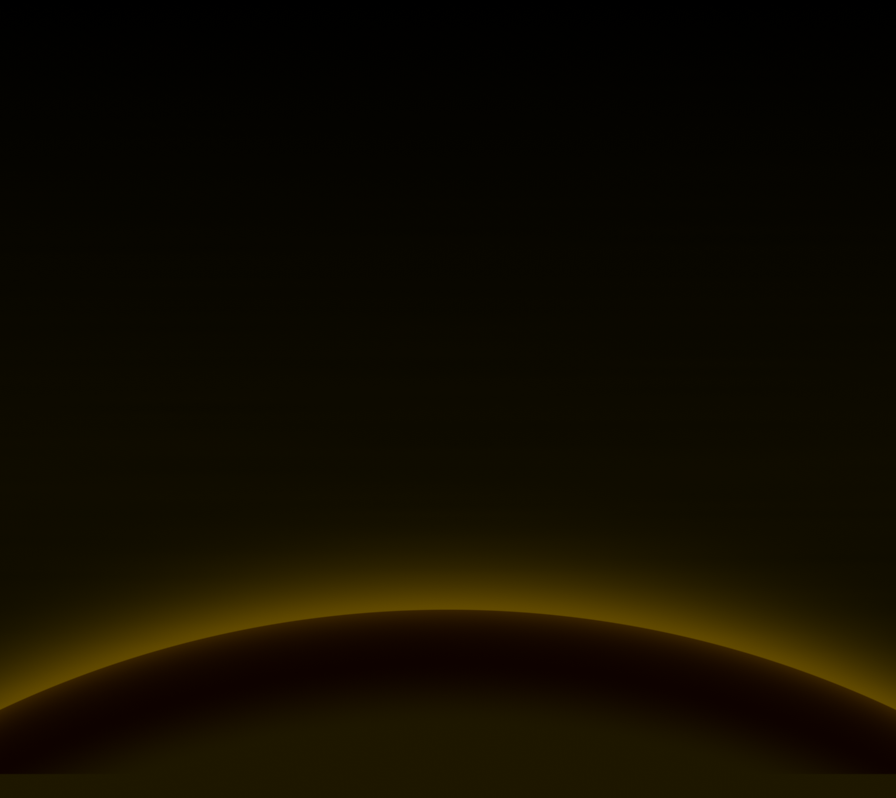
Write a WebGL 2 fragment shader that draws this background.

```glsl
#version 300 es
precision highp float;
// Dark horizon: a golden halo over the rim of a huge disc, beneath a near-black sky.
// The signed distance to one circle drives the halo, inner rim light and shadow band;
// the sky is a vertical gradient with faint horizontal streaks of value noise.

uniform vec2 u_resolution;
out vec4 fragColor;

const vec3 SKY_LOW = vec3(0.060, 0.046, 0.0);
const vec3 HALO = vec3(0.325, 0.245, 0.0);
const vec3 RIM = vec3(0.170, 0.130, 0.0);
const vec3 SHADOW = vec3(0.050, 0.004, 0.0);
const vec3 GROUND = vec3(0.115, 0.088, 0.0);

const float RADIUS = 1.318;
const float APEX = 0.236;
const float STRIP_TOP = 0.030;

float hash(vec2 p) {
    return fract(sin(dot(p, vec2(127.1, 311.7))) * 43758.545);
}

float valueNoise(vec2 p) {
    vec2 cell = floor(p);
    vec2 f = fract(p);
    f = f * f * (3.0 - 2.0 * f);
    float low = mix(hash(cell), hash(cell + vec2(1.0, 0.0)), f.x);
    float high = mix(hash(cell + vec2(0.0, 1.0)), hash(cell + vec2(1.0)), f.x);
    return mix(low, high, f.y);
}

float circleDistance(vec2 p, vec2 center, float radius) {
    return length(p - center) - radius;
}

// Soft falloff that reaches 1/e at the given width
float falloff(float dist, float width, float power) {
    return exp(-pow(max(dist, 0.0) / width, power));
}

vec3 skyColor(vec2 p) {
    float rise = smoothstep(-0.15, 1.0, (1.0 - p.y) / 0.62);
    float streak = valueNoise(p * vec2(3.0, 90.0)) - 0.5;
    vec3 base = SKY_LOW * clamp((1.0 - p.y) / 0.60, 0.0, 1.0);
    return max(base + streak * 0.006 * rise * vec3(1.0, 0.7, 0.0), 0.0);
}

// Rim light fades into a shadow band, then into the flat ground
vec3 discColor(float depth) {
    vec3 body = mix(SHADOW, GROUND, smoothstep(0.062, 0.146, depth));
    return body + RIM * falloff(depth, 0.020, 1.1);
}

void main() {
    vec2 p = (gl_FragCoord.xy - vec2(0.5 * u_resolution.x, 0.0)) / u_resolution.y;
    float pixel = 1.0 / u_resolution.y;
    float dist = circleDistance(p, vec2(0.0, APEX - RADIUS), RADIUS);

    // Sky and halo outside, shaded disc inside
    vec3 outside = skyColor(p) + HALO * falloff(dist, 0.053, 1.33);
    vec3 color = mix(discColor(-dist), outside, smoothstep(-pixel, pixel, dist));

    // Flat strip along the bottom
    float strip = 1.0 - smoothstep(-pixel, pixel, p.y - STRIP_TOP);
    color = mix(color, GROUND, strip);

    // Fine grain against banding
    color += (hash(gl_FragCoord.xy) - 0.5) / 255.0;
    fragColor = vec4(max(color, 0.0), 1.0);
}
```
